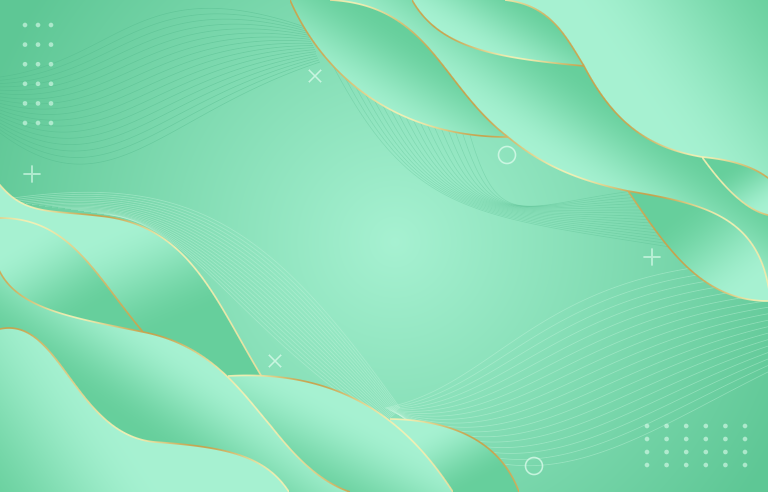
Give the GLSL for this background, as a Shadertoy shader.

```glsl
// Mint backdrop: gold-edged wavy leaves in two corners, fine line ribbons and small marks.

const vec2 CANVAS = vec2(768, 492);          // design units, stretched over the canvas
const vec3 MINT_LIGHT = vec3(0.65, 0.945, 0.82);
const vec3 MINT_DARK = vec3(0.37, 0.78, 0.585);
const vec3 LEAF_DARK = vec3(0.40, 0.81, 0.61);
const vec3 LINE_DARK = vec3(0.30, 0.71, 0.53);
const vec3 LINE_PALE = vec3(0.80, 0.97, 0.88);
const vec3 MARK_COLOR = vec3(0.87, 0.99, 0.93);
const vec3 AMBER = vec3(0.80, 0.62, 0.27);
const vec3 CREAM = vec3(0.97, 0.94, 0.70);
const vec2 GLOW_CENTER = vec2(395, 250);
const float GLOW_RADIUS = 430.0;
const float EDGE_HALF = 0.85;
const float LINE_HALF = 0.35;
const int LINE_COUNT = 18;
const float UP = 1.0, DOWN = -1.0;

float pixelSize() { return CANVAS.y / iResolution.y; }

// Coverage of the inside (negative side) of a distance
float cover(float d) { return clamp(0.5 - d / pixelSize(), 0.0, 1.0); }

bool inSpan(float x, mat4x2 c) { return x >= c[0].x && x < c[3].x; }

// Signed distance to a cubic Bezier that advances in x; positive above it
float curveDistance(vec2 p, mat4x2 c) {
    float t = (p.x - c[0].x) / (c[3].x - c[0].x);
    vec2 slope = vec2(1, 0);
    vec2 q = p;
    for (int i = 0; i < 6; i++) {
        float s = 1.0 - t;
        q = c * vec4(s * s * s, 3.0 * s * s * t, 3.0 * s * t * t, t * t * t);
        slope = 3.0 * (c * vec4(-s * s, s * s - 2.0 * s * t, 2.0 * s * t - t * t, t * t));
        t = clamp(t + (p.x - q.x) / max(slope.x, 1.0), 0.0, 1.0);
    }
    return (p.y - q.y) * slope.x / length(slope);
}

// Fill one side of a curve; shade runs from a light point (xy) to a dark point (zw)
void leaf(inout vec3 col, vec2 p, float side, vec4 shade, mat4x2 c) {
    if (!inSpan(p.x, c)) return;
    float d = curveDistance(p, c);
    vec2 axis = shade.zw - shade.xy;
    float depth = smoothstep(0.0, 1.0, dot(p - shade.xy, axis) / dot(axis, axis));
    col = mix(col, mix(MINT_LIGHT, LEAF_DARK, depth), cover(-d * side));
    vec3 gold = mix(AMBER, CREAM, 0.5 + 0.5 * sin(p.x * 0.045 + p.y * 0.02 + 1.0));
    col = mix(col, gold, cover(abs(d) - EDGE_HALF) * 0.9);
}

// Fine lines blended between two border curves
void ribbon(inout vec3 col, vec2 p, vec3 tint, float alpha, mat4x2 a, mat4x2 b) {
    for (int i = 0; i < LINE_COUNT; i++) {
        float k = float(i) / float(LINE_COUNT - 1);
        mat4x2 c = a * (1.0 - k) + b * k;
        if (!inSpan(p.x, c)) continue;
        col = mix(col, tint, alpha * cover(abs(curveDistance(p, c)) - LINE_HALF));
    }
}

float dotGrid(vec2 p, vec2 first, vec2 gap, vec2 count) {
    vec2 cell = clamp(round((p - first) / gap), vec2(0), count - 1.0);
    return cover(length(p - first - cell * gap) - 2.3);
}

float ring(vec2 p) { return cover(abs(length(p) - 8.5) - 0.8); }

float plusSign(vec2 p) {
    p = abs(p);
    return cover(max(min(p.x, p.y) - 0.8, max(p.x, p.y) - 8.5));
}

float crossSign(vec2 p) { return plusSign(vec2(p.x + p.y, p.x - p.y) * 0.7071); }

void mainImage(out vec4 fragColor, in vec2 fragCoord) {
    vec2 p = fragCoord / iResolution.xy * CANVAS;

    // Radial glow
    vec3 col = mix(MINT_LIGHT, MINT_DARK, min(length(p - GLOW_CENTER) / GLOW_RADIUS, 1.0));

    // Line ribbons
    ribbon(col, p, LINE_DARK, 0.4, mat4x2(0, 415, 120, 432, 140, 522, 305, 465), mat4x2(0, 359, 110, 277, 160, 377, 320, 430));
    ribbon(col, p, LINE_DARK, 0.3, mat4x2(330, 432, 410, 277, 470, 277, 670, 245), mat4x2(470, 357, 500, 257, 520, 287, 640, 302));
    ribbon(col, p, LINE_PALE, 0.4, mat4x2(0, 292, 190, 322, 270, 267, 400, 84), mat4x2(110, 277, 190, 267, 240, 162, 385, 67));
    ribbon(col, p, LINE_PALE, 0.4, mat4x2(385, 84, 500, 107, 540, 227, 768, 230), mat4x2(400, 77, 530, -28, 630, 52, 768, 120));

    // Upper right leaves, back to front
    leaf(col, p, UP, vec4(365, 380, 415, 460), mat4x2(290, 492, 325, 412, 400, 355, 508, 355));
    leaf(col, p, UP, vec4(745, 200, 680, 285), mat4x2(628, 301, 665, 247, 700, 191, 768, 191));
    vec4 bandShade = vec4(530, 340, 585, 420);
    leaf(col, p, UP, bandShade, mat4x2(330, 492, 430, 487, 440, 407, 508, 355));
    leaf(col, p, UP, bandShade, mat4x2(508, 355, 545, 324, 585, 310, 628, 301));
    leaf(col, p, UP, bandShade, mat4x2(628, 301, 700, 289, 755, 277, 768, 207));
    leaf(col, p, UP, vec4(490, 430, 530, 495), mat4x2(412, 492, 440, 442, 500, 434, 584, 426));
    leaf(col, p, UP, vec4(765, 280, 735, 330), mat4x2(702, 335, 722, 307, 745, 282, 768, 277));
    vec4 cornerShade = vec4(640, 390, 800, 505);
    leaf(col, p, UP, cornerShade, mat4x2(505, 492, 550, 487, 565, 457, 584, 426));
    leaf(col, p, UP, cornerShade, mat4x2(584, 426, 615, 367, 650, 344, 702, 335));
    leaf(col, p, UP, cornerShade, mat4x2(702, 335, 735, 332, 755, 324, 768, 314));

    // Lower left leaves, back to front
    vec4 backShade = vec4(130, 270, 175, 165);
    leaf(col, p, DOWN, backShade, mat4x2(0, 307, 25, 277, 50, 282, 100, 276));
    leaf(col, p, DOWN, backShade, mat4x2(100, 276, 190, 267, 215, 192, 262, 115));
    leaf(col, p, DOWN, vec4(430, 65, 465, 0), mat4x2(390, 73, 450, 72, 500, 52, 519, 0));
    leaf(col, p, DOWN, vec4(345, 85, 300, 0), mat4x2(228, 116, 330, 122, 400, 82, 453, 0));
    leaf(col, p, DOWN, vec4(35, 260, 85, 175), mat4x2(0, 274, 70, 274, 95, 217, 143, 160));
    vec4 lowShade = vec4(180, 145, 125, 65);
    leaf(col, p, DOWN, lowShade, mat4x2(0, 220, 20, 182, 75, 174, 143, 160));
    leaf(col, p, DOWN, lowShade, mat4x2(143, 160, 210, 147, 240, 102, 270, 67));
    leaf(col, p, DOWN, lowShade, mat4x2(270, 67, 290, 42, 315, 12, 350, 0));
    vec4 footShade = vec4(115, 75, -25, -20);
    leaf(col, p, DOWN, footShade, mat4x2(0, 163, 60, 176, 75, 57, 155, 50));
    leaf(col, p, DOWN, footShade, mat4x2(155, 50, 225, 45, 265, 37, 289, 0));

    // Dot grids and small marks
    float dots = dotGrid(p, vec2(25, 369), vec2(13, 19.6), vec2(3, 6))
               + dotGrid(p, vec2(647, 27), vec2(19.6, 13), vec2(6, 4));
    float marks = ring(p - vec2(507, 337)) + ring(p - vec2(534, 26))
                + plusSign(p - vec2(32, 318)) + plusSign(p - vec2(652, 235))
                + crossSign(p - vec2(315, 416)) + crossSign(p - vec2(275, 131));
    col = mix(col, MARK_COLOR, min(dots * 0.6 + marks * 0.75, 1.0));
    fragColor = vec4(col, 1.0);
}
```
